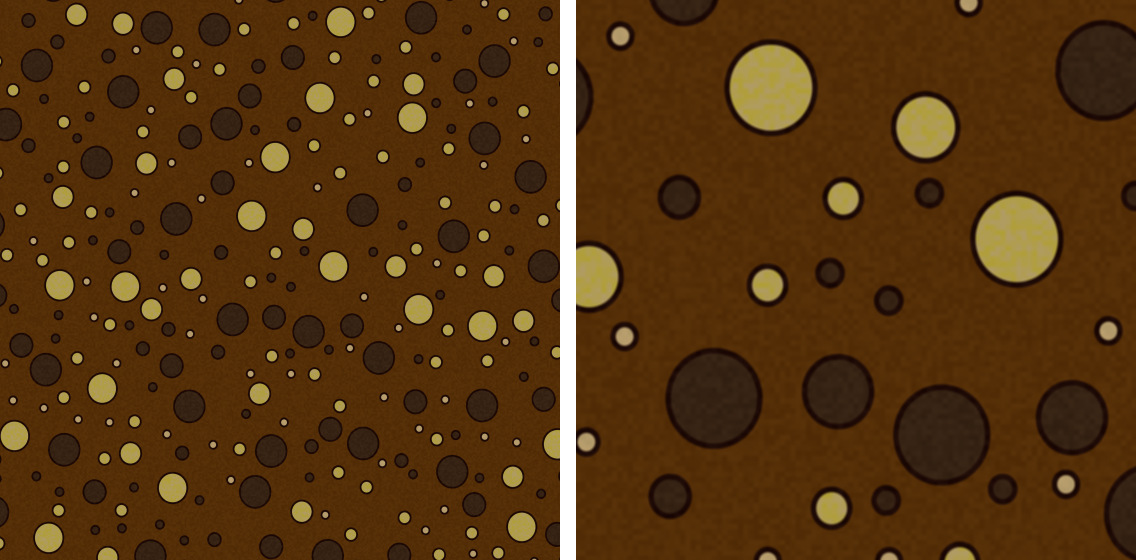
Left, the full canvas; right, a detail of the centre.
Write a Shadertoy shader that draws this pattern.

```glsl
// Scattered rimmed dots, yellow, beige and dark brown, on a brown ground.
// Four sizes sit on turned, jittered grids; a smaller dot is dropped
// where it would crowd a larger one that is kept.

// Per size, from large to tiny (lengths in canvas heights)
const float CELLS[4]  = float[4](6.5, 8.4, 12.6, 16.5);
const float RADII[4]  = float[4](0.0295, 0.0220, 0.0132, 0.0090);
const float DARK[4]   = float[4](0.47, 0.53, 0.22, 0.45);
const float ANGLES[4] = float[4](0.35, 1.10, 0.70, 0.15);

const float GAP = 0.009;          // least space between two dots
const float RIM_WIDTH = 0.0033;
const float SOFTNESS = 0.0012;    // half width of an edge
const float LIGHT_SCALE = 0.96;   // light dots are a little smaller
const vec2 STRETCH = vec2(1.02, 0.98);
const float GRAIN_CELLS = 320.0;
const float GRAIN_DEPTH = 0.045;

const vec3 GROUND = vec3(0.33, 0.18, 0.025);
const vec3 RIM    = vec3(0.11, 0.035, 0.02);
const vec3 BROWN  = vec3(0.21, 0.135, 0.075);
const vec3 YELLOW = vec3(0.71, 0.64, 0.22);
const vec3 STRAW  = vec3(0.67, 0.59, 0.39);
const vec3 BEIGE  = vec3(0.71, 0.61, 0.42);

struct Dot { vec2 pos; float radius; float dark; };

vec3 hash3(vec2 p) {
    vec3 q = fract(p.xyx * vec3(0.1031, 0.1030, 0.0973));
    q += dot(q, q.yxz + 33.33);
    return fract((q.xxy + q.yzz) * q.zyx);
}

// Smooth value noise from 0 to 1
float noise(vec2 p) {
    vec2 i = floor(p), f = fract(p);
    f = f * f * (3.0 - 2.0 * f);
    float low  = mix(hash3(i).x, hash3(i + vec2(1, 0)).x, f.x);
    float high = mix(hash3(i + vec2(0, 1)).x, hash3(i + vec2(1, 1)).x, f.x);
    return mix(low, high, f.y);
}

// Candidate dot of one size in the i-th of the nine cells around p
Dot dotAt(int level, vec2 p, int i) {
    float n = CELLS[level], c = cos(ANGLES[level]), s = sin(ANGLES[level]);
    mat2 turn = mat2(c, s, -s, c);
    vec2 cell = floor(turn * p * n) + vec2(i % 3, i / 3) - 1.0;
    vec3 rnd = hash3(cell + 37.3 * float(level + 1));
    float margin = (RADII[level] + 0.5 * GAP) * n;
    vec2 pos = (cell + mix(vec2(margin), vec2(1.0 - margin), rnd.xy)) * turn / n;
    float dark = step(rnd.z, DARK[level]);
    return Dot(pos, RADII[level] * mix(LIGHT_SCALE, 1.0, dark), dark);
}

bool crowds(Dot a, Dot b) {
    return distance(a.pos, b.pos) < a.radius + b.radius + GAP;
}

// Each test looks at the kept dots of all larger sizes
bool clearOfLarge(Dot d) {
    for (int i = 0; i < 9; i++)
        if (crowds(d, dotAt(0, d.pos, i))) return false;
    return true;
}

bool clearOfMedium(Dot d) {
    if (!clearOfLarge(d)) return false;
    for (int i = 0; i < 9; i++) {
        Dot other = dotAt(1, d.pos, i);
        if (crowds(d, other) && clearOfLarge(other)) return false;
    }
    return true;
}

bool clearOfSmall(Dot d) {
    if (!clearOfMedium(d)) return false;
    for (int i = 0; i < 9; i++) {
        Dot other = dotAt(2, d.pos, i);
        if (crowds(d, other) && clearOfMedium(other)) return false;
    }
    return true;
}

bool isKept(int level, Dot d) {
    if (level == 0) return true;
    if (level == 1) return clearOfLarge(d);
    if (level == 2) return clearOfMedium(d);
    return clearOfSmall(d);
}

void mainImage(out vec4 fragColor, in vec2 fragCoord) {
    vec2 uv = fragCoord / iResolution.y;
    float soft = max(SOFTNESS, 0.65 / iResolution.y);
    float grain = noise(uv * GRAIN_CELLS);
    vec3 color = GROUND;

    for (int level = 0; level < 4; level++) {
        for (int i = 0; i < 9; i++) {
            Dot d = dotAt(level, uv, i);
            float edge = length((uv - d.pos) * STRETCH) - d.radius;
            if (edge > soft || !isKept(level, d)) continue;

            // Fill inside a dark rim
            vec3 light = level == 3 ? BEIGE : mix(YELLOW, STRAW, grain);
            vec3 fill = mix(light, BROWN, d.dark);
            float inner = 1.0 - smoothstep(-soft, soft, edge + RIM_WIDTH);
            float cover = 1.0 - smoothstep(-soft, soft, edge);
            color = mix(color, mix(RIM, fill, inner), cover);
        }
    }

    // Faint mottling over everything
    color += GRAIN_DEPTH * (grain - 0.5) * vec3(1.0, 0.8, 0.5);
    fragColor = vec4(clamp(color, 0.0, 1.0), 1.0);
}
```
